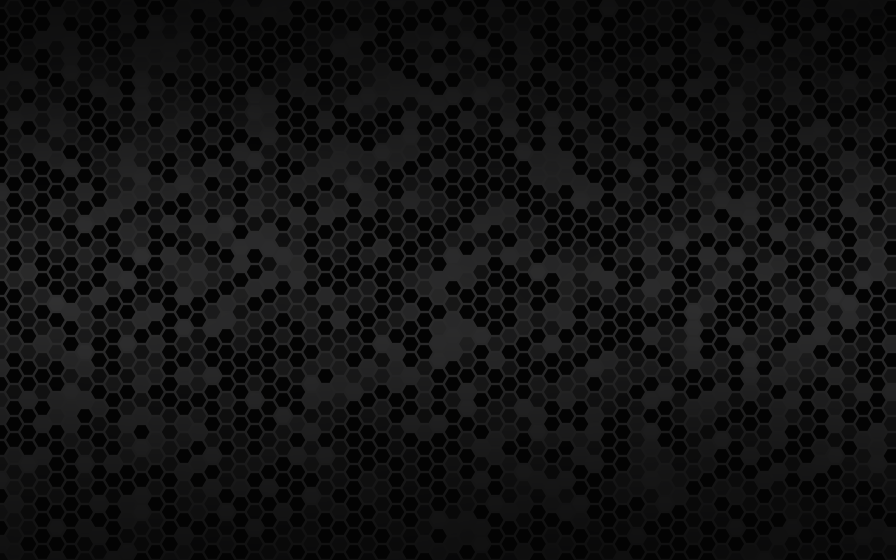
Write a WebGL 2 fragment shader that draws this pattern.

```glsl
#version 300 es
precision highp float;

uniform vec2 u_resolution;
out vec4 fragColor;

const float ROWS = 35.0;           // hexagons down the canvas
const float COLUMN_SQUEEZE = 0.979; // gives about 63 columns across
const float GAP = 0.075;           // half the line width, in row heights
const vec2 HEX_STEP = vec2(1.7320508, 1.0);

const vec3 BLACK = vec3(0.010);
const vec3 LINE_GREY = vec3(0.168, 0.168, 0.170);
const vec3 CELL_GREY = vec3(0.172, 0.172, 0.175);

float hash(vec2 cell, float seed) {
    vec3 q = fract(vec3(cell.xyx + seed) * vec3(0.1031, 0.1030, 0.0973));
    q += dot(q, q.yzx + 33.33);
    return fract((q.x + q.y) * q.z);
}

// Offset from the nearest centre of a flat-topped hexagon grid
vec2 hexLocal(vec2 p) {
    vec2 a = p - HEX_STEP * floor(p / HEX_STEP + 0.5);
    vec2 b = p - HEX_STEP * (floor(p / HEX_STEP) + 0.5);
    return dot(a, a) < dot(b, b) ? a : b;
}

// Distance to the shared cell edge, positive inside
float hexEdge(vec2 local) {
    vec2 q = abs(local);
    return 0.5 - max(q.y, dot(q, vec2(0.8660254, 0.5)));
}

// Smooth drift in -1..1 from layered sines
float drift(vec2 p) {
    float sum = 0.5 * sin(p.x * 5.1 + 1.3 * sin(p.y * 4.3));
    sum += 0.3 * sin(p.y * 9.7 - p.x * 6.1 + 1.7);
    return sum + 0.2 * sin(p.x * 17.3 + p.y * 13.9);
}

// Horizontal band of light, fading to the top and bottom
float bandLight(vec2 uv) {
    float height = (uv.y - 0.49) / 0.34;
    float band = mix(0.26, 1.0, exp(-height * height));
    return band * (1.0 + 0.10 * drift(uv));
}

// Random fill level: many black cells, some grey, few bright
float cellLevel(vec2 cell, vec2 uv) {
    float pick = hash(cell, 3.7) + 0.07 * drift(uv * 1.7);
    float shade = hash(cell, 41.3);
    float grey = mix(0.28, 0.72, shade);
    float level = mix(0.04 * shade, grey, step(0.44, pick));
    return mix(level, 0.85 + 0.20 * shade, step(0.80, pick));
}

void main() {
    vec2 uv = gl_FragCoord.xy / u_resolution;
    vec2 p = gl_FragCoord.xy / u_resolution.y * ROWS;
    p.x *= COLUMN_SQUEEZE;
    float pixel = ROWS / u_resolution.y;

    // Hexagon shape and its whole-number address
    vec2 local = hexLocal(p);
    vec2 centre = p - local;
    vec2 cell = floor(centre / (0.5 * HEX_STEP) + 0.5);
    vec2 cellUv = centre / ROWS;
    float inside = smoothstep(-0.6 * pixel, 0.6 * pixel, hexEdge(local) - GAP);

    // Lit lines and fills
    float light = bandLight(uv);
    vec3 fill = mix(BLACK, CELL_GREY * light, cellLevel(cell, cellUv));
    vec3 color = mix(LINE_GREY * light, fill, inside);

    fragColor = vec4(color, 1.0);
}
```
